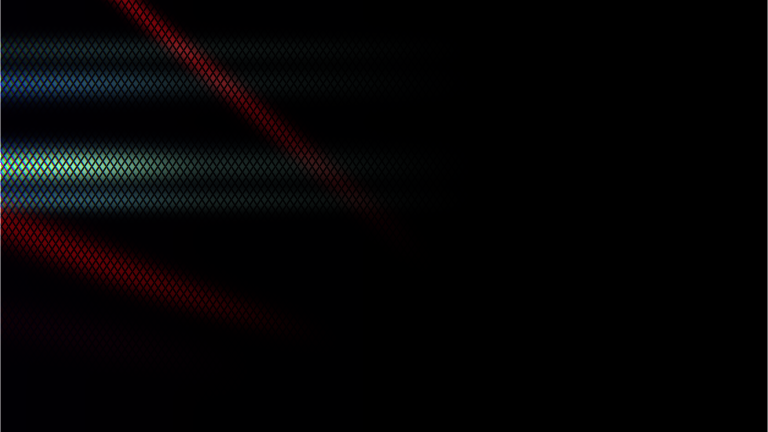
A Shadertoy shader for this background:

```glsl
// Staggered diamond holes: 1 in a hole, low on the wire
float meshHole(vec2 p) {
    vec2 cell = vec2(0.0170, 0.0256);
    vec2 q = abs(fract(p / cell) - 0.5);
    float d = min(q.x + q.y, 1.0 - q.x - q.y);
    float soft = 0.06 + 0.35 / (iResolution.y * cell.x);
    return mix(0.12, 1.0, 1.0 - smoothstep(0.37 - soft, 0.37 + soft, d));
}

// Soft band around zero
float band(float offset, float width) {
    float t = offset / width;
    return exp(-t * t);
}

// Horizontal light: a bright lead at the left and a long dim tail
vec3 streak(vec2 p, float y, float width, vec3 leadColor, float tailGain) {
    float lead = 1.0 - smoothstep(0.12, 0.50, p.x);
    float tail = 1.0 - smoothstep(0.25, 1.12, p.x);
    vec3 tailColor = vec3(0.13, 0.20, 0.18) * tailGain;
    return band(p.y - y, width) * (leadColor * lead + tailColor * tail);
}

void mainImage(out vec4 fragColor, in vec2 fragCoord) {
    vec2 p = fragCoord / iResolution.y;
    float aspect = iResolution.x / iResolution.y;

    // Pale horizontal streaks
    vec3 light = streak(p, 0.884, 0.026, vec3(0.03, 0.07, 0.09), 0.55);
    light += streak(p, 0.808, 0.030, vec3(0.08, 0.18, 0.24), 0.60);
    light += streak(p, 0.616, 0.034, vec3(0.46, 0.72, 0.55), 1.10);
    light += streak(p, 0.537, 0.024, vec3(0.09, 0.19, 0.23), 0.85);

    // Blue fringes beside the streaks at the left edge
    float nearLeft = exp(-p.x * 6.0);
    float fringe = band(p.y - 0.80, 0.035) + band(p.y - 0.655, 0.025)
                 + band(p.y - 0.565, 0.030);
    light += vec3(0.01, 0.05, 0.20) * fringe * nearLeft;

    // Upper red beam, falling to the right
    float upperLine = (p.y - 1.0 + 0.85 * (p.x - 0.289)) * 0.762;
    float upperFade = 1.0 - smoothstep(0.30, 1.02, p.x);
    light += vec3(0.48, 0.015, 0.035) * upperFade
           * band(upperLine, 0.018 + 0.012 * p.x);

    // Lower red beam, bending and thinning to the right
    float lowerLine = p.y - 0.490 + 0.44 * p.x - 0.11 * p.x * p.x;
    float lowerFade = 1.0 - smoothstep(0.12, 0.80, p.x);
    light += vec3(0.40, 0.005, 0.010) * lowerFade
           * band(lowerLine, 0.047 - 0.025 * p.x);

    // Faint plum glow below
    light += vec3(0.045, 0.0, 0.018) * band(p.y - 0.26 + 0.2 * p.x, 0.045)
           * (1.0 - smoothstep(0.15, 0.6, p.x));

    // Mesh with colour separation growing toward the left
    vec2 shift = vec2(0.0035, 0.0020) * nearLeft;
    vec3 mesh = vec3(meshHole(p - shift), meshHole(p), meshHole(p + shift));
    vec3 color = light * mesh;

    // Dark ambient tint
    color += vec3(0.006, 0.0, 0.016) * exp(-p.x * 2.5);

    // Thin grey rims at both sides
    float side = min(p.x, aspect - p.x);
    float pixel = 1.0 / iResolution.y;
    color += 0.4 * (1.0 - smoothstep(0.0012, 0.0012 + pixel, side));

    fragColor = vec4(color, 1.0);
}
```
